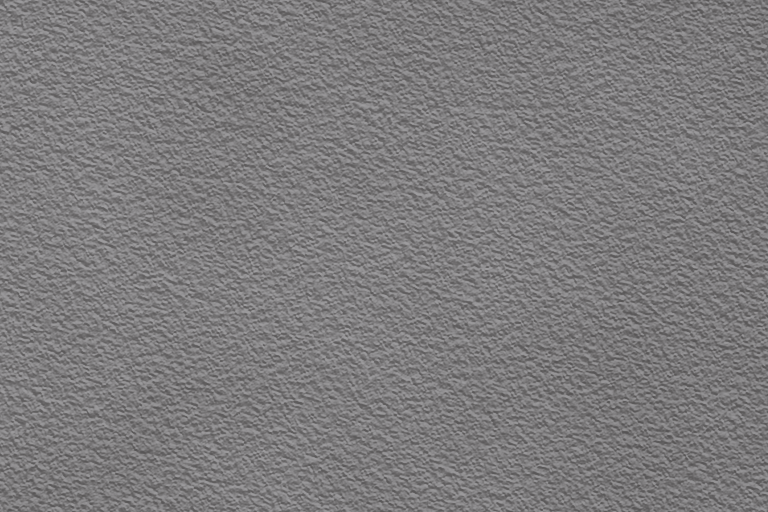
Give the GLSL for this texture, as a WebGL 1 fragment shader.

```glsl
precision highp float;

uniform vec2 u_resolution;

const vec3 PLASTER = vec3(0.494, 0.488, 0.493);
const vec3 WARM_TINT = vec3(0.003, 0.001, -0.003);
const vec2 LIGHT_DIR = vec2(0.24, 0.97);
const float LIGHT_STEP = 0.0034;    // sampling distance of the slope
const float RELIEF_GAIN = 0.46;     // contrast of the grain shading
const float SLOPE_LIMIT = 0.32;     // soft limit of the shading
const float HIGHLIGHT_ROLL = 0.25;  // flattens lights, deepens crevices
const float GRAIN_TILT = -0.30;     // grains lean down to the right
const float GRAIN_STRETCH = 1.25;
const float CLUMP_FREQ = 112.0;
const float GRAIN_FREQ = 218.0;
const float GRIT_FREQ = 325.0;
const float BEND_FREQ = 125.0;
const float BEND_SIZE = 0.0032;
const float MOTTLE_GAIN = 0.045;
const float VIGNETTE = 0.020;

float hash(vec2 p) {
    vec3 q = fract(vec3(p.xyx) * 0.1031);
    q += dot(q, q.yzx + 33.33);
    return fract((q.x + q.y) * q.z);
}

float valueNoise(vec2 p) {
    vec2 cell = floor(p);
    vec2 f = fract(p);
    f = f * f * (3.0 - 2.0 * f);
    float low = mix(hash(cell), hash(cell + vec2(1.0, 0.0)), f.x);
    float high = mix(hash(cell + vec2(0.0, 1.0)), hash(cell + vec2(1.0)), f.x);
    return mix(low, high, f.y);
}

vec2 rotate(vec2 p, float angle) {
    float c = cos(angle);
    float s = sin(angle);
    return vec2(c * p.x + s * p.y, c * p.y - s * p.x);
}

// Noise cells elongated along a direction
float grainLayer(vec2 p, float angle, float freq, float offset) {
    vec2 q = rotate(p, angle) * freq;
    q.x /= GRAIN_STRETCH;
    return valueNoise(q + offset);
}

// Height of the rough plaster: clumps, grains and grit
float plasterHeight(vec2 p) {
    vec2 b = p * BEND_FREQ;
    vec2 bend = vec2(valueNoise(b + 7.0), valueNoise(b + 91.0)) - 0.5;
    vec2 q = p + bend * BEND_SIZE;
    float clumps = grainLayer(q, GRAIN_TILT - 0.25, CLUMP_FREQ, 211.0);
    float grains = grainLayer(q, GRAIN_TILT, GRAIN_FREQ, 307.0);
    float grit = grainLayer(p, GRAIN_TILT + 0.55, GRIT_FREQ, 503.0);
    return 0.48 * clumps + 0.65 * grains + 0.22 * grit;
}

// Broad uneven tone of the wall, centred on zero
float mottle(vec2 p) {
    float broad = valueNoise(rotate(p, 0.5) * 2.6 + 17.0);
    float patches = valueNoise(rotate(p, -0.7) * 8.5 + 53.0);
    return 0.6 * broad + 0.4 * patches - 0.5;
}

void main() {
    vec2 p = gl_FragCoord.xy / u_resolution.y;
    vec2 centred = gl_FragCoord.xy / u_resolution - 0.5;

    // Slopes facing the light brighten, sheltered ones darken
    float slope = plasterHeight(p) - plasterHeight(p + LIGHT_DIR * LIGHT_STEP);
    float steepness = slope / SLOPE_LIMIT;
    slope /= sqrt(1.0 + steepness * steepness);
    float shade = RELIEF_GAIN * (slope - HIGHLIGHT_ROLL * slope * slope);

    // Large tone: mottling, darker right side and corners
    float tone = mottle(p);
    float falloff = VIGNETTE * (0.3 - 2.0 * dot(centred, centred) - centred.x);

    vec3 color = PLASTER + shade + MOTTLE_GAIN * tone + falloff;
    color -= WARM_TINT * clamp(shade * 8.0 + tone, -1.0, 1.0) * 0.7;
    gl_FragColor = vec4(clamp(color, 0.0, 1.0), 1.0);
}
```
